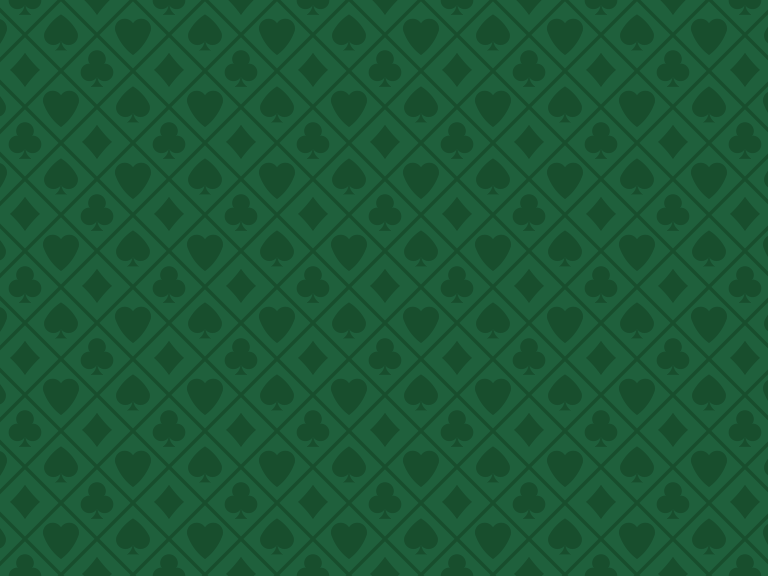
Reproduce this pattern procedurally as a WebGL 1 fragment shader.

```glsl
precision highp float;

uniform vec2 u_resolution;

const float CELLS_DOWN = 8.0;
const vec2 GRID_ORIGIN = vec2(0.347, 0.015);
const float LINE_HALF_WIDTH = 0.024;
const vec3 FELT = vec3(0.12, 0.375, 0.235);
const vec3 INK = vec3(0.095, 0.305, 0.178);

// Two round lobes joined to a point below by arcs tangent at the given angle.
float heartBody(vec2 p, float lobeX, float radius, float tipDepth, float angle) {
  vec2 q = vec2(abs(p.x) - lobeX, p.y);
  vec2 normal = vec2(cos(angle), -sin(angle));
  vec2 tip = vec2(-lobeX, -tipDepth);
  float reach = (dot(tip, tip) - radius * radius) / (2.0 * (radius - dot(tip, normal)));
  float lobe = length(q) - radius;
  float flank = length(q + reach * normal) - reach - radius;
  return normal.x * q.y - normal.y * q.x < 0.0 ? flank : lobe;
}

// Narrow stalk that flares into a flat foot.
float stem(vec2 p, float top, float foot) {
  float flare = clamp((-0.1 - p.y) / 0.115, 0.0, 1.0);
  float side = abs(p.x) - 0.012 - 0.068 * flare * flare;
  return max(side * 0.8, max(p.y - top, foot - p.y));
}

float heart(vec2 p) {
  return heartBody(p - vec2(0.0, 0.09), 0.115, 0.135, 0.37, 0.35);
}

float spade(vec2 p) {
  float body = heartBody(vec2(p.x, -0.01 - p.y), 0.105, 0.13, 0.295, 0.5);
  return min(body, stem(p, 0.0, -0.215));
}

float club(vec2 p) {
  float sides = length(vec2(abs(p.x) - 0.105, p.y + 0.02)) - 0.122;
  float crown = length(p - vec2(0.0, 0.165)) - 0.122;
  float core = length(p - vec2(0.0, 0.05)) - 0.06;
  return min(min(sides, crown), min(core, stem(p, 0.05, -0.22)));
}

// Rhombus with slightly hollow sides.
float diamond(vec2 p, vec2 halfSize, float bend) {
  vec2 a = pow(abs(p) / halfSize, vec2(bend));
  return (pow(a.x + a.y, 1.0 / bend) - 1.0) * 0.155;
}

// Suits alternate by column parity, and rows alternate between suit pairs.
float suit(vec2 p, vec2 cell) {
  bool odd = mod(cell.x, 2.0) > 0.5;
  if (mod(cell.x + cell.y, 2.0) > 0.5) {
    return odd ? heart(p) : spade(p);
  }
  return odd ? diamond(p - vec2(0.0, 0.014), vec2(0.21, 0.24), 0.92) : club(p);
}

float coverage(float dist, float edge) {
  return 1.0 - smoothstep(-edge, edge, dist);
}

void main() {
  vec2 p = gl_FragCoord.xy / u_resolution.y * CELLS_DOWN - GRID_ORIGIN;
  float edge = 0.6 * CELLS_DOWN / u_resolution.y;

  // Diagonal lattice
  vec2 lattice = vec2(p.x + p.y, p.x - p.y);
  vec2 cell = floor(lattice + 0.5);
  vec2 f = lattice - cell;
  vec2 local = 0.5 * vec2(f.x + f.y, f.x - f.y);

  float border = (0.5 - max(abs(f.x), abs(f.y))) * 0.7071 - LINE_HALF_WIDTH;
  float ink = max(coverage(border, edge), coverage(suit(local, cell), edge));
  gl_FragColor = vec4(mix(FELT, INK, ink), 1.0);
}
```
